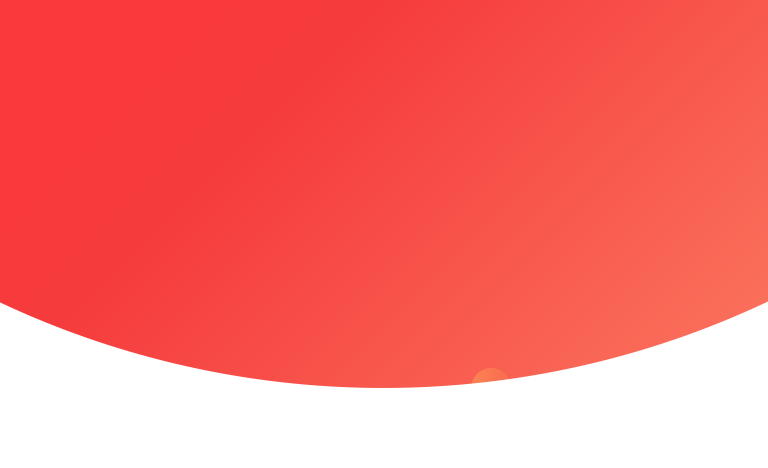
Reproduce this background procedurally as a Shadertoy shader.

```glsl
// Lengths are in canvas heights; x is measured from the centre line
const vec3 RED = vec3(0.978, 0.224, 0.231);
const vec3 DEEP_RED = vec3(0.963, 0.231, 0.235);
const vec3 CORAL = vec3(0.982, 0.435, 0.355);
const vec3 PAPER = vec3(1.0);
const vec3 DISC_LIGHT = vec3(0.99, 0.50, 0.33);
const vec3 DISC_DARK = vec3(0.975, 0.43, 0.31);

const float RAMP_LEFT = -0.42;
const float RAMP_MIDDLE = -0.01;
const float RAMP_RIGHT = 1.462;

const float ARC_RADIUS = 1.923;
const vec2 ARC_BOTTOM = vec2(-0.002, 0.171);
const vec2 DISC_CENTER = vec2(0.229, 0.171);
const float DISC_RADIUS = 0.0427;

float circleDistance(vec2 p, vec2 center, float radius) {
    return length(p - center) - radius;
}

// Coverage of a shape, softened over one pixel
float coverage(float dist, float pixel) {
    return clamp(0.5 - dist / pixel, 0.0, 1.0);
}

// Diagonal ramp from the upper left to the lower right
vec3 diagonalGradient(vec2 p) {
    float t = p.x + 1.0 - p.y;
    float toDeep = clamp((t - RAMP_LEFT) / (RAMP_MIDDLE - RAMP_LEFT), 0.0, 1.0);
    float toCoral = clamp((t - RAMP_MIDDLE) / (RAMP_RIGHT - RAMP_MIDDLE), 0.0, 1.0);
    return mix(mix(RED, DEEP_RED, toDeep), CORAL, toCoral);
}

void mainImage(out vec4 fragColor, in vec2 fragCoord) {
    float pixel = 1.0 / iResolution.y;
    vec2 p = (fragCoord - vec2(0.5 * iResolution.x, 0.0)) * pixel;

    vec3 color = diagonalGradient(p);

    // Small orange disc resting on the edge
    float disc = coverage(circleDistance(p, DISC_CENTER, DISC_RADIUS), pixel);
    float shade = smoothstep(-DISC_RADIUS, DISC_RADIUS, p.x - DISC_CENTER.x);
    color = mix(color, mix(DISC_LIGHT, DISC_DARK, shade), disc);

    // White area below the wide arc
    vec2 arcCenter = ARC_BOTTOM + vec2(0.0, ARC_RADIUS);
    float arc = circleDistance(p, arcCenter, ARC_RADIUS);
    color = mix(PAPER, color, coverage(arc, pixel));

    fragColor = vec4(color, 1.0);
}
```
